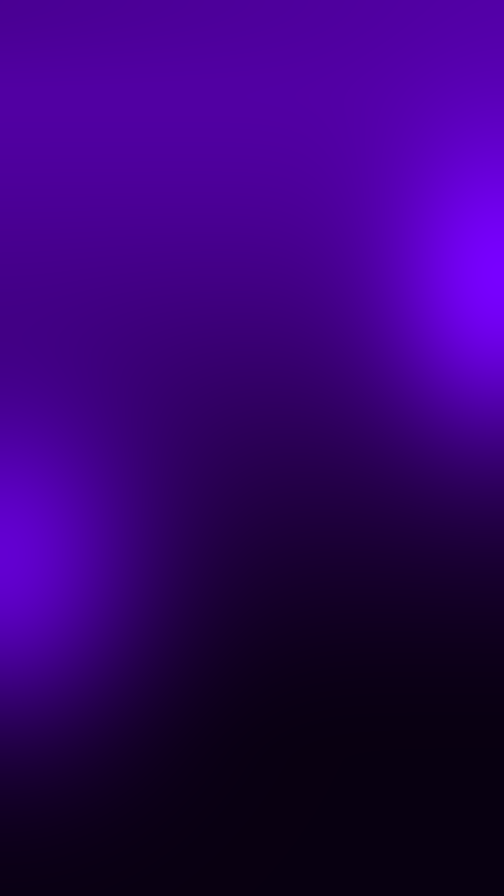
Give the GLSL for this background, as a WebGL 1 fragment shader.

```glsl
precision highp float;

uniform vec2 u_resolution;

const vec3 NIGHT = vec3(0.033, 0.0, 0.065);
const vec3 PURPLE = vec3(0.32, 0.0, 0.64);
const vec3 VIOLET = vec3(0.47, 0.0, 1.0);

// Soft elliptical falloff: 1 at the center, fading with the given spread
float glow(vec2 uv, vec2 center, vec2 spread) {
  vec2 d = (uv - center) / spread;
  return exp(-0.5 * dot(d, d));
}

// Vertical fade from night to purple, dimmed a little along the top left
vec3 backdrop(vec2 uv) {
  vec3 color = mix(NIGHT, PURPLE, smoothstep(0.15, 0.92, uv.y));
  float topShade = smoothstep(0.88, 1.0, uv.y) * (1.0 - uv.x);
  return color * (1.0 - 0.1 * topShade);
}

void main() {
  vec2 uv = gl_FragCoord.xy / u_resolution;
  vec3 color = backdrop(uv);

  // Bright light on the right edge, weaker one on the left
  float rightLight = glow(uv, vec2(0.99, 0.694), vec2(0.152, 0.118));
  float leftLight = 0.78 * glow(uv, vec2(0.0, 0.375), vec2(0.205, 0.132));
  color = mix(color, VIOLET, leftLight);
  color = mix(color, VIOLET, rightLight);

  gl_FragColor = vec4(color, 1.0);
}
```
